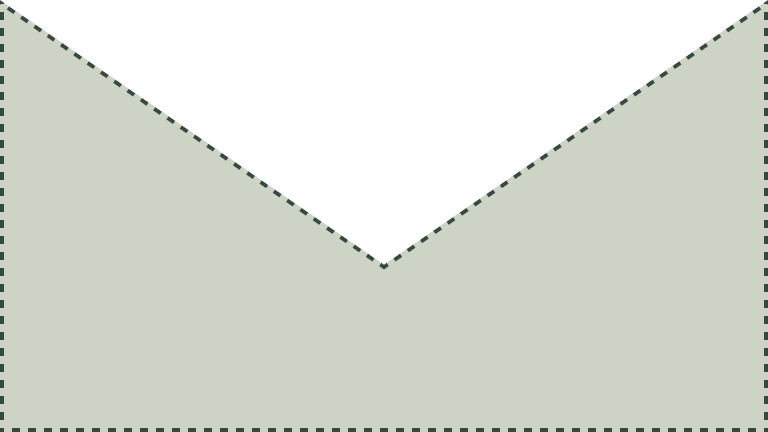
Write a Shadertoy shader that draws this background.

```glsl
// An open envelope: a sage sheet with a white V notch, stitched all round.
// The V is mirrored about the centre and measured in axes along and across
// its seam; every seam repeats one dash with mod and has smooth edges.

#define CANVAS vec2(768.0, 432.0)   // design units, origin at lower left
#define NOTCH_TIP vec2(384.0, 165.0) // lowest point of the V seam
#define NOTCH_SLOPE 0.689
#define SEAM_WIDTH 4.0
#define DASH_LENGTH 8.0
#define EDGE_PERIOD 16.0
#define NOTCH_PERIOD 16.15
#define NOTCH_SHIFT 0.5
#define PAPER_COLOR vec3(0.804, 0.827, 0.773)
#define THREAD_COLOR vec3(0.220, 0.290, 0.250)

// Coverage of a shape from its signed distance, over one pixel
float cover(float dist, float pixel) {
    return clamp(0.5 - dist / pixel, 0.0, 1.0);
}

// Dashes centred on multiples of the period
float dashes(float along, float period, float pixel) {
    float fromCentre = abs(mod(along + 0.5 * period, period) - 0.5 * period);
    return cover(fromCentre - 0.5 * DASH_LENGTH, pixel);
}

void mainImage(out vec4 fragColor, in vec2 fragCoord) {
    vec2 p = fragCoord / iResolution.xy * CANVAS;
    float pixel = CANVAS.y / iResolution.y;

    // Notch axes: x runs along the seam, y points out of the paper
    vec2 dir = normalize(vec2(1.0, NOTCH_SLOPE));
    vec2 q = vec2(abs(p.x - NOTCH_TIP.x), p.y - NOTCH_TIP.y);
    vec2 seam = vec2(dot(q, dir), dir.x * q.y - dir.y * q.x);
    float paper = cover(seam.y - 0.5 * SEAM_WIDTH, pixel);

    // Stitches along the notch
    float thread = cover(abs(seam.y) - 0.5 * SEAM_WIDTH, pixel)
                 * dashes(seam.x - NOTCH_SHIFT, NOTCH_PERIOD, pixel);

    // Stitches along the sides and the bottom
    float sideDist = min(p.x, CANVAS.x - p.x);
    float sides = cover(sideDist - SEAM_WIDTH, pixel) * dashes(p.y, EDGE_PERIOD, pixel);
    float bottom = cover(p.y - SEAM_WIDTH, pixel) * dashes(p.x, EDGE_PERIOD, pixel);
    thread = max(thread, max(sides, bottom));

    // Thread over paper, paper over white
    vec3 sheet = mix(PAPER_COLOR, THREAD_COLOR, thread);
    fragColor = vec4(mix(vec3(1.0), sheet, paper), 1.0);
}
```
